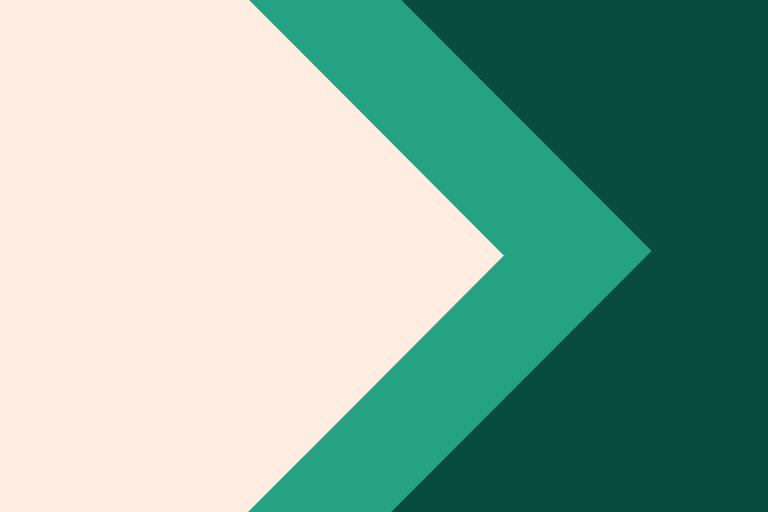
This background is drawn by a Shadertoy shader. Its source:

```glsl
// Two nested flat chevrons pointing right: cream over green over dark teal.
// Each is a signed distance to a right-angled wedge, with smoothed edges
// and a hairline shade under the lower side of the cream wedge.

// Signed distance to a wedge opening left from its tip; negative inside.
float wedge(vec2 p, vec2 tip) {
    vec2 q = p - tip;
    return (q.x + 0.997 * abs(q.y)) * 0.7071;
}

// Antialiased coverage of the region where the distance is negative.
float cover(float d, float pixel) {
    return clamp(0.5 - d / pixel, 0.0, 1.0);
}

void mainImage(out vec4 fragColor, in vec2 fragCoord) {
    // Canvas is 1.5 wide and 1 high
    vec2 p = fragCoord / iResolution.xy * vec2(1.5, 1.0);
    float pixel = 1.0 / iResolution.y;

    vec3 cream = vec3(1.0, 0.929, 0.886);
    vec3 green = vec3(0.145, 0.635, 0.518);
    vec3 teal = vec3(0.031, 0.298, 0.251);
    vec3 shade = vec3(0.55, 0.60, 0.53);

    // Green band over the dark ground
    vec3 color = mix(teal, green, cover(wedge(p, vec2(1.2725, 0.5098)), pixel));

    // Thin shade along the lower cream edge, stopping short of the border
    vec2 creamTip = vec2(0.984, 0.501);
    float creamDist = wedge(p, creamTip);
    float lower = step(p.y, creamTip.y) * step(0.594, p.x);
    color = mix(color, shade, 0.7 * lower * cover(creamDist - 0.0015, pixel));

    // Cream wedge on top
    color = mix(color, cream, cover(creamDist, pixel));

    fragColor = vec4(color, 1.0);
}
```
